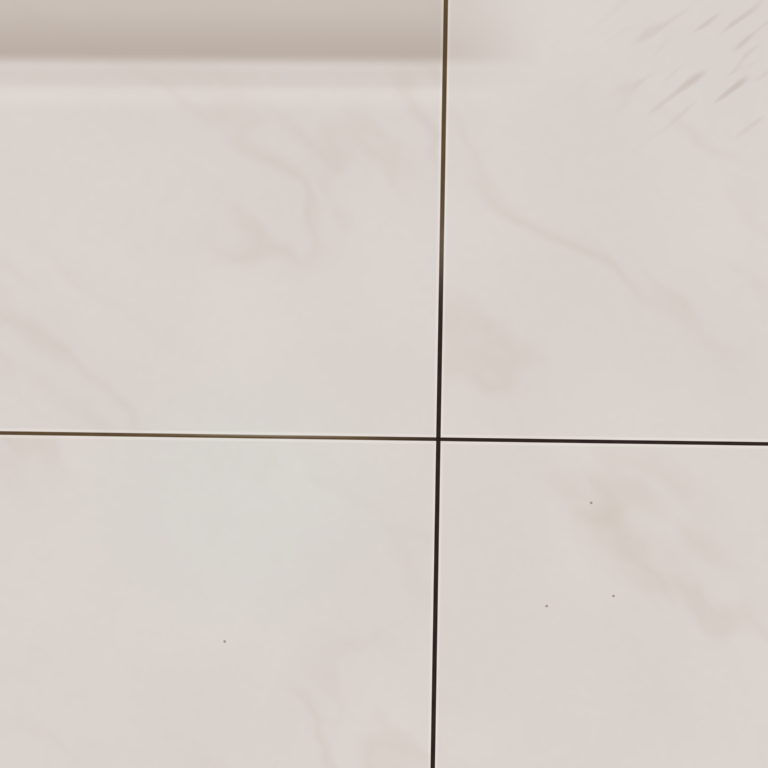
Reproduce this texture procedurally as a WebGL 2 fragment shader.

```glsl
#version 300 es
precision highp float;
// Large pale marble floor tiles meeting at one thin, slightly tilted cross joint.
// Tile repeats come from a skewed grid; gradient noise gives veins, scuffs and
// worn grout, and smooth ramps give the soft shadow along the top edge.

#define TILE_PITCH 0.62
#define CROSSING vec2(0.5708, 0.4281)
#define JOINT_TILT vec2(0.0172, -0.0143)
#define JOINT_HALF_WIDTH vec2(0.0027, 0.0022)
#define STONE vec3(0.848, 0.817, 0.796)
#define STONE_LIGHT vec3(0.872, 0.845, 0.822)
#define VEIN_TINT vec3(0.79, 0.75, 0.70)
#define SHADOW vec3(0.725, 0.675, 0.635)
#define GROUT_DARK vec3(0.15, 0.11, 0.10)
#define GROUT_BROWN vec3(0.33, 0.26, 0.17)
#define GROUT_WORN vec3(0.56, 0.51, 0.45)
#define VEIN_STRENGTH 0.26

uniform vec2 u_resolution;
out vec4 fragColor;

vec2 hash2(vec2 p) {
  vec3 q = fract(p.xyx * vec3(0.1031, 0.1030, 0.0973));
  q += dot(q, q.yzx + 33.33);
  return fract((q.xx + q.yz) * q.zy);
}

float cornerGradient(vec2 cell, vec2 offset) {
  float angle = 6.28318 * hash2(cell).x;
  return dot(vec2(cos(angle), sin(angle)), offset);
}

float gradientNoise(vec2 p) {
  vec2 i = floor(p), f = fract(p), e = vec2(1.0, 0.0);
  vec2 u = f * f * f * (f * (f * 6.0 - 15.0) + 10.0);
  float low = mix(cornerGradient(i, f), cornerGradient(i + e, f - e), u.x);
  float high = mix(cornerGradient(i + e.yx, f - e.yx), cornerGradient(i + 1.0, f - 1.0), u.x);
  return mix(low, high, u.y);
}

float fbm(vec2 p) {
  float sum = 0.0, gain = 0.6;
  for (int i = 0; i < 4; i++) {
    sum += gain * gradientNoise(p);
    p = mat2(1.6, 1.2, -1.2, 1.6) * p + 7.3;
    gain *= 0.5;
  }
  return sum;
}

vec2 rotate(vec2 p, float angle) {
  float c = cos(angle), s = sin(angle);
  return vec2(c * p.x + s * p.y, c * p.y - s * p.x);
}

float glow(vec2 p, vec2 center, vec2 radius) {
  vec2 d = (p - center) / radius;
  return exp(-dot(d, d));
}

// Pale stone with cloudy patches and diagonal veins that differ per tile
vec3 marble(vec2 uv, vec2 tile) {
  vec2 p = uv + 9.0 * hash2(tile + 20.0);
  float cloud = fbm(p * 3.5);
  vec3 color = mix(STONE, STONE_LIGHT, clamp(0.25 + 0.9 * cloud, 0.0, 1.0));
  vec2 grain = rotate(p, -0.75) * vec2(2.2, 6.0);
  float ridge = abs(fbm(grain + 0.5 * cloud));
  float patches = smoothstep(-0.05, 0.35, gradientNoise(p * 4.0 + 3.0));
  float vein = (1.0 - smoothstep(0.0, 0.13, ridge)) * patches;
  vec2 band = rotate(uv - vec2(0.80, 0.32), -0.68);
  float warmVein = glow(band, vec2(0.0), vec2(0.14, 0.025)) * (0.7 + fbm(uv * 18.0));
  color = mix(color, VEIN_TINT, VEIN_STRENGTH * (vein + 1.2 * warmVein));
  float coolSheen = glow(uv, vec2(0.31, 0.35), vec2(0.16, 0.13));
  return color + vec3(-0.008, 0.012, 0.012) * coolSheen + 0.006 * fbm(uv * 60.0);
}

// Soft shadow along the top: dark strip, paler step, then clear stone
vec3 topShadow(vec3 color, vec2 uv) {
  float fade = mix(1.0, 0.45 * (1.0 - smoothstep(0.58, 0.72, uv.x)), step(0.581, uv.x));
  float edge = uv.y + 0.004 * uv.x;
  float strip = smoothstep(0.912, 0.932, edge) * mix(1.0, 0.55, smoothstep(0.93, 1.0, edge));
  float halfShade = smoothstep(0.882, 0.895, edge) * (1.0 - smoothstep(0.905, 0.922, edge));
  color = mix(color, SHADOW, fade * (0.9 * strip + 0.14 * halfShade));
  return color + 0.018 * fade * glow(uv, vec2(uv.x, 0.875), vec2(1.0, 0.014));
}

// Fine scuffs at the upper right and a few hashed specks of dirt
vec3 wear(vec3 color, vec2 uv) {
  vec2 along = rotate(uv, 0.65) * vec2(14.0, 75.0);
  float scuff = smoothstep(0.12, 0.5, gradientNoise(along)) * glow(uv, vec2(0.95, 0.92), vec2(0.12, 0.08));
  color = mix(color, SHADOW, 0.55 * scuff);
  for (int i = 0; i < 4; i++) {
    vec2 spot = mix(vec2(0.05), vec2(0.95, 0.38), hash2(vec2(float(i) + 3.0, 8.0)));
    color = mix(color, GROUT_WORN, 0.7 * (1.0 - smoothstep(0.0008, 0.0026, length(uv - spot))));
  }
  return color;
}

void main() {
  vec2 uv = gl_FragCoord.xy / u_resolution;
  vec2 grid = uv - CROSSING - JOINT_TILT * (uv.yx - CROSSING.yx);
  vec2 tile = floor(grid / TILE_PITCH);
  vec2 toJoint = abs(mod(grid + 0.5 * TILE_PITCH, TILE_PITCH) - 0.5 * TILE_PITCH);
  vec3 color = wear(topShadow(marble(uv, tile), uv), uv);

  // Joints: pale bevel rim, then dark grout that browns and wears along its run
  vec2 rim = exp(-pow((toJoint - 0.0045) / 0.0018, vec2(2.0)));
  color += 0.035 * max(rim.x, rim.y);
  vec2 soft = max(vec2(0.0012), 0.75 / u_resolution);
  vec2 line = 1.0 - smoothstep(JOINT_HALF_WIDTH - soft, JOINT_HALF_WIDTH + soft, toJoint);
  float flecks = 0.15 * gradientNoise(uv * 70.0);
  vec3 upright = mix(GROUT_DARK, GROUT_BROWN, smoothstep(0.58, 0.82, uv.y) + flecks);
  upright = mix(upright, GROUT_WORN, 0.4 * glow(uv, vec2(uv.x, 0.68), vec2(1.0, 0.06)));
  vec3 level = mix(GROUT_BROWN, GROUT_DARK, smoothstep(0.42, 0.62, uv.x) + flecks);
  float worn = glow(uv, vec2(0.34, uv.y), vec2(0.12, 1.0)) * smoothstep(-0.002, 0.002, grid.y);
  level = mix(level, GROUT_WORN, 0.8 * worn);
  color = mix(color, level, 0.95 * line.y);
  color = mix(color, upright, 0.95 * line.x);
  fragColor = vec4(clamp(color, 0.0, 1.0), 1.0);
}
```
